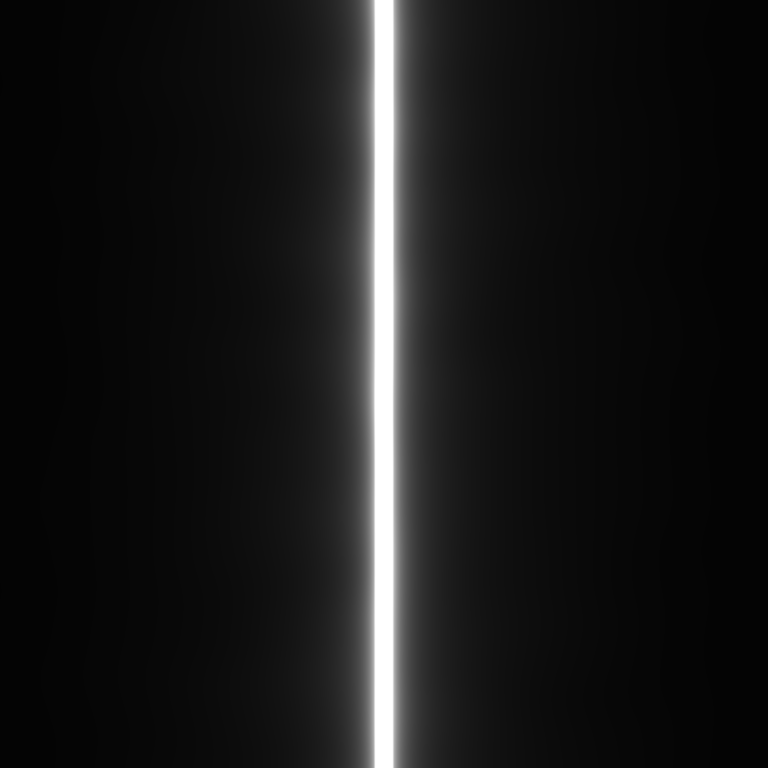
A three.js fragment shader for this background:

```glsl
#define BEAM_X 0.5
#define CORE_HALF 0.0120
#define CORE_SOFT 0.0015
#define GLOW_REACH 0.0095
#define GLOW_RIPPLE 0.16
#define RIPPLE_SCALE vec2(5.0, 9.0)
#define SWAY 0.0005
#define EDGE_FADE 0.25

varying vec2 vUv;

vec2 hashGradient(vec2 cell) {
  vec2 p = vec2(dot(cell, vec2(127.1, 311.7)), dot(cell, vec2(269.5, 183.3)));
  return 2.0 * fract(sin(p) * 43758.5) - 1.0;
}

float cornerValue(vec2 cell, vec2 local, vec2 corner) {
  return dot(hashGradient(cell + corner), local - corner);
}

float gradientNoise(vec2 p) {
  vec2 cell = floor(p);
  vec2 f = fract(p);
  vec2 blend = f * f * f * (f * (f * 6.0 - 15.0) + 10.0);
  float low = mix(cornerValue(cell, f, vec2(0.0, 0.0)),
                  cornerValue(cell, f, vec2(1.0, 0.0)), blend.x);
  float high = mix(cornerValue(cell, f, vec2(0.0, 1.0)),
                   cornerValue(cell, f, vec2(1.0, 1.0)), blend.x);
  return mix(low, high, blend.y);
}

void main() {
  // Distance to the gently swaying vertical beam
  float sway = SWAY * gradientNoise(vec2(3.7, vUv.y * RIPPLE_SCALE.y));
  float offset = vUv.x - BEAM_X - sway;
  float dist = abs(offset);

  // Each side of the glow ripples on its own
  float side = offset < 0.0 ? 0.0 : 17.3;
  float ripple = gradientNoise(vec2(dist, vUv.y) * RIPPLE_SCALE + side + 0.4);

  // Inverse distance glow, dimmed toward the canvas sides
  float glow = GLOW_REACH / max(dist, 0.001);
  glow *= 1.0 + GLOW_RIPPLE * ripple;
  glow *= 1.0 - EDGE_FADE * smoothstep(0.2, 0.5, dist);

  // Solid white core
  float core = 1.0 - smoothstep(CORE_HALF - CORE_SOFT, CORE_HALF + CORE_SOFT, dist);
  float light = mix(min(glow, 1.0), 1.0, core);

  gl_FragColor = vec4(vec3(light), 1.0);
}
```
